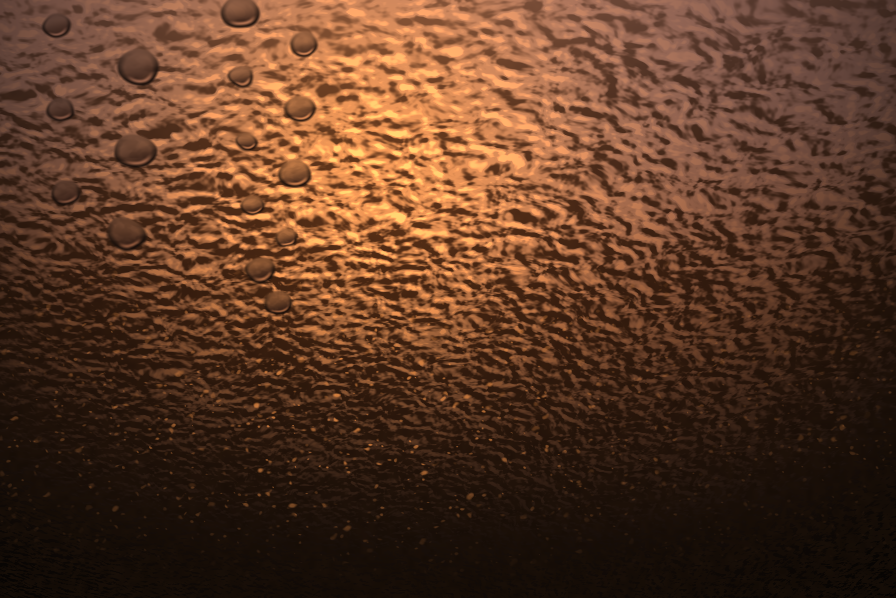
A WebGL 2 fragment shader for this texture:

```glsl
#version 300 es
precision highp float;
// Rippled water surface seen from below at sunset, with rising air bubbles.
uniform vec2 u_resolution;
out vec4 fragColor;

float hash(vec2 p) {
  return fract(sin(dot(p, vec2(127.1, 311.7))) * 43758.5453);
}

float noise(vec2 p) {
  vec2 i = floor(p), f = fract(p);
  f = f * f * (3.0 - 2.0 * f);
  return mix(mix(hash(i), hash(i + vec2(1, 0)), f.x),
             mix(hash(i + vec2(0, 1)), hash(i + vec2(1, 1)), f.x), f.y);
}

float waveHeight(vec2 p) {
  float sum = 0.0, amp = 0.55;
  for (int i = 0; i < 4; i++) {
    sum += amp * noise(p);
    p = mat2(1.5, 0.5, -0.5, 1.5) * p + 7.3;
    amp *= 0.68;
  }
  return sum;
}

// Glassy ball: dark rim, dusky inside, warm crescent near its lower edge
vec3 addBubble(vec3 col, vec2 p, vec2 center, float radius, vec3 light) {
  vec2 d = (p - center) / (radius * vec2(1.1, 0.92));
  d += 0.25 * (vec2(noise(d + center * 40.0), noise(d - center * 40.0)) - 0.5);
  float r = length(d), aa = 0.003 / radius;
  vec3 inside = mix(vec3(0.19, 0.11, 0.08), light * 0.72, smoothstep(-0.9, 0.6, d.y - 0.3 * d.x));
  inside *= 1.0 - 0.6 * smoothstep(0.65, 0.95, r) * smoothstep(1.1, -0.3, d.y);
  float crescent = smoothstep(0.2, 0.0, abs(r - 0.72)) * smoothstep(0.3, 0.8, -d.y + 0.3 * d.x);
  inside += light * crescent * 0.7;
  return mix(col, inside, 0.88 * (1.0 - smoothstep(1.0 - aa, 1.0 + aa, r)));
}

void main() {
  vec2 p = gl_FragCoord.xy / u_resolution.y;
  p.x *= 1.5 * u_resolution.y / u_resolution.x;

  // Light: sun glow, depth falloff and dim sides
  vec2 fromSun = (p - vec2(0.61, 0.70)) / vec2(0.36, 0.38);
  float glow = exp(-dot(fromSun, fromSun));
  float depth = smoothstep(0.0, 0.68, p.y);
  float side = (p.x - 0.72) / 0.78;
  float vignette = 1.0 - mix(0.72, 0.5, smoothstep(0.2, 0.9, p.y)) * side * side;
  vec3 light = mix(vec3(0.68, 0.41, 0.27), vec3(0.66, 0.46, 0.40), smoothstep(0.4, 0.9, p.y));
  light = mix(light, vec3(1.02, 0.64, 0.36), glow);
  light *= vignette * (0.1 + 0.9 * depth);

  // Ripples shrink and converge toward the deep
  float nearness = p.y + 0.35;
  vec2 q = vec2((p.x - 0.66) / nearness, log(nearness)) * vec2(44.0, 80.0);
  vec2 broad = q;
  q += 0.9 * vec2(noise(q * 0.45), noise(q * 0.45 + 19.0));
  q.y += 0.3 * broad.x * smoothstep(0.0, 25.0, broad.x) - 0.15 * broad.x * smoothstep(0.0, -20.0, broad.x);
  float slope = waveHeight(q) - waveHeight(q + vec2(0.25, 0.6));
  float swell = noise(broad * vec2(0.3, 0.04) + 31.0) + noise(broad * 0.2 + 5.0) - 1.0;
  float bias = mix(-0.10, 0.15, smoothstep(0.15, 1.0, p.y)) + 0.16 * swell + 0.05 * glow;
  float crest = smoothstep(-0.18, 0.22, slope + bias);
  float glint = smoothstep(0.16, 0.42, slope + 0.5 * bias);

  // Dark troughs, lit crests and hot glints
  vec3 deep = vec3(0.06, 0.036, 0.017) + vec3(0.02, 0.013, 0.007) * noise(p * 90.0);
  vec3 trough = deep + light * mix(vec3(0.25, 0.20, 0.16), vec3(0.40, 0.37, 0.36),
                                   smoothstep(0.5, 1.05, p.y));
  vec3 col = mix(trough, light * 0.96, crest);
  col += vec3(0.36, 0.22, 0.10) * glint * (glow + 0.15) * depth;
  col = mix(col, light, 0.3 * smoothstep(0.8, 1.05, p.y));

  // Small ragged sparks below the surface
  for (int layer = 0; layer < 2; layer++) {
    vec2 g = p * (54.0 + 34.0 * float(layer)) + 9.0 * float(layer);
    g += 0.4 * noise(p * 110.0);
    vec2 cell = floor(g);
    float pick = hash(cell + 3.0);
    vec2 spot = 0.3 + 0.4 * vec2(hash(cell), hash(cell + 17.0));
    float size = 0.07 + 0.16 * hash(cell + 29.0);
    float spark = smoothstep(size + 0.12, size - 0.12, length((fract(g) - spot) * vec2(0.8, 1.1)));
    float band = smoothstep(0.0, 0.3, p.y) * (1.0 - smoothstep(0.4, 0.65, p.y));
    float spread = 0.25 + 0.75 * exp(-pow((p.x - 0.6) / 0.4, 2.0));
    col = mix(col, vec3(0.88, 0.53, 0.26),
              spark * step(0.82, pick) * band * spread * (0.2 + 4.0 * (pick - 0.82)));
  }

  // Two winding chains of bubbles
  for (int i = 0; i < 10; i++) {
    float k = float(i), sway = sin(3.0 * k + 4.6);
    float size = 0.021 + 0.010 * hash(vec2(k, 5.0)) - 0.001 * k;
    col = addBubble(col, p, vec2(0.455 + 0.055 * sway, 0.98 - 0.054 * k), size, light);
    if (i < 6) {
      size = 0.027 + 0.006 * sway;
      col = addBubble(col, p, vec2(0.165 + 0.07 * sway, 0.957 - 0.07 * k), size, light);
    }
  }

  fragColor = vec4(clamp(col, 0.0, 1.0), 1.0);
}
```
